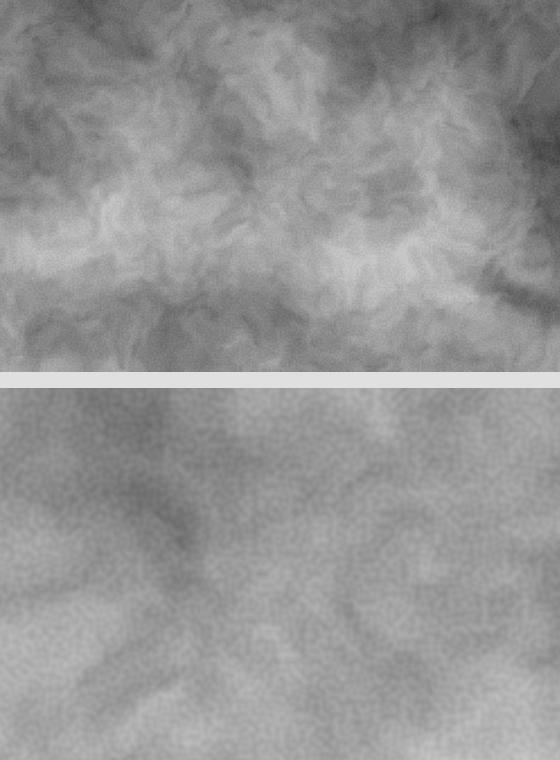
Top, the full canvas; bottom, a detail of the centre.
A WebGL 2 fragment shader for this texture:

```glsl
#version 300 es
precision highp float;
// Soft grey mottled backdrop: a bright lower dome under a dark upper arch,
// clouded by warped gradient noise, with blurred smudges, small dark specks
// and a faint fine grain.

uniform vec2 u_resolution;
out vec4 fragColor;

// Tone
const float BASE_TONE = 0.61;
const float ARCH_DEPTH = 0.18;
const float CLOUD_CONTRAST = 0.20;
const float MOTTLE_CONTRAST = 0.065;
const float GRAIN_CONTRAST = 0.06;
const float SPECK_DEPTH = 0.075;
const vec2 TONE_LIMITS = vec2(0.25, 0.78);

// Sizes, in canvas heights
const vec2 DOME_CENTER = vec2(0.70, 0.35);
const vec2 DOME_RADII = vec2(0.85, 0.62);
const float CLOUD_FREQUENCY = 3.2;
const float MOTTLE_FREQUENCY = 26.0;
const float GRAIN_FREQUENCY = 165.0;
const float SPECK_CELL = 0.055;
const float WARP_AMOUNT = 0.07;
const int CLOUD_OCTAVES = 5;

// Integer hash giving two values in 0..1
vec2 hash2(vec2 cell) {
    uvec2 v = uvec2(ivec2(cell)) * 1664525u + 1013904223u;
    v.x += v.y * 1664525u;
    v.y += v.x * 1664525u;
    v ^= v >> 16u;
    v.x += v.y * 1664525u;
    v.y += v.x * 1664525u;
    v ^= v >> 16u;
    return vec2(v & 65535u) / 65535.0;
}

float cornerSlope(vec2 cell, vec2 offset) {
    float angle = 6.2832 * hash2(cell).x;
    return dot(vec2(cos(angle), sin(angle)), offset);
}

// Gradient noise, centred on zero
float gradientNoise(vec2 p) {
    vec2 i = floor(p);
    vec2 f = p - i;
    vec2 w = f * f * f * (f * (f * 6.0 - 15.0) + 10.0);
    vec2 e = vec2(1.0, 0.0);
    float low = mix(cornerSlope(i, f), cornerSlope(i + e, f - e), w.x);
    float high = mix(cornerSlope(i + e.yx, f - e.yx), cornerSlope(i + 1.0, f - 1.0), w.x);
    return mix(low, high, w.y);
}

float fractalNoise(vec2 p) {
    const mat2 turn = mat2(0.8, 0.6, -0.6, 0.8);
    float sum = 0.0;
    float weight = 1.0;
    for (int k = 0; k < CLOUD_OCTAVES; k++) {
        sum += weight * gradientNoise(p);
        p = turn * p * 2.03 + 17.3;
        weight *= 0.54;
    }
    return sum;
}

// Blurred, tilted ellipse
float smudge(vec2 p, vec2 center, vec2 radii, float tilt) {
    float c = cos(tilt);
    float s = sin(tilt);
    vec2 d = mat2(c, -s, s, c) * (p - center) / radii;
    return exp(-dot(d, d));
}

// Scattered soft specks of varied size and strength
float specks(vec2 p) {
    vec2 q = p / SPECK_CELL;
    vec2 home = floor(q);
    float sum = 0.0;
    for (int y = -1; y <= 1; y++) {
        for (int x = -1; x <= 1; x++) {
            vec2 cell = home + vec2(x, y);
            vec2 traits = hash2(cell + 211.0);
            vec2 d = q - cell - hash2(cell + 57.0);
            float radius = mix(0.10, 0.26, traits.x);
            sum += traits.y * traits.y * exp(-dot(d, d) / (radius * radius));
        }
    }
    return sum;
}

void main() {
    vec2 p = gl_FragCoord.xy / u_resolution.y;
    vec2 warp = vec2(fractalNoise(p * 4.0 + 31.0), fractalNoise(p * 4.0 + 73.0));
    vec2 w = p + WARP_AMOUNT * warp;

    // Broad light: dark arch, fading out toward the lower edge
    float reach = length((w - DOME_CENTER) / DOME_RADII);
    float arch = smoothstep(0.60, 1.12, reach) * smoothstep(-0.05, 0.5, p.y);
    float tone = BASE_TONE - ARCH_DEPTH * arch;

    // Large pale and dark pools
    tone += 0.12 * smudge(w, vec2(0.29, 0.41), vec2(0.23, 0.10), 0.25);
    tone += 0.08 * smudge(w, vec2(0.92, 0.29), vec2(0.24, 0.08), -0.3);
    tone -= 0.13 * smudge(w, vec2(0.55, 0.13), vec2(0.40, 0.13), 0.0);
    tone -= 0.24 * smudge(w, vec2(1.36, 0.22), vec2(0.12, 0.055), -0.55);

    // Clouds, mottling, specks and grain
    tone += CLOUD_CONTRAST * fractalNoise(w * CLOUD_FREQUENCY + 5.7);
    tone += MOTTLE_CONTRAST * gradientNoise(w * MOTTLE_FREQUENCY);
    tone -= SPECK_DEPTH * specks(w) * mix(0.45, 1.0, smoothstep(0.3, 0.9, reach));
    tone += GRAIN_CONTRAST * gradientNoise(p * GRAIN_FREQUENCY);

    fragColor = vec4(vec3(clamp(tone, TONE_LIMITS.x, TONE_LIMITS.y)), 1.0);
}
```
